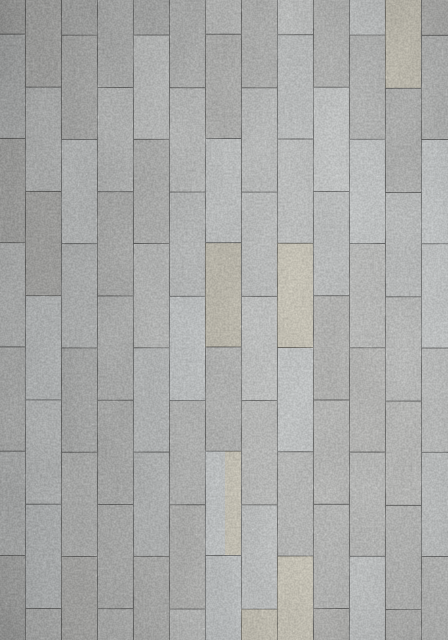
Reproduce this texture procedurally as a WebGL 2 fragment shader.

```glsl
#version 300 es
precision highp float;

uniform vec2 u_resolution;
out vec4 fragColor;

// Lengths are fractions of the canvas height.
#define SLAB_SIZE vec2(0.05625, 0.1629)
#define SLAB_ORIGIN vec2(0.0397, 0.0485)
#define STAGGER 0.508
#define JOINT_WIDTH 0.0014
#define JOINT_DARKNESS 0.52
#define TONE_VARIATION 0.075
#define SAND_SHARE 0.11
#define GRAIN 0.075
#define VIGNETTE 0.30

const vec3 COOL_TINT = vec3(0.988, 1.004, 1.008);
const vec3 STONE_TINT = vec3(1.004, 1.002, 0.988);
const vec3 SAND_TINT = vec3(1.025, 1.008, 0.945);

vec2 hash2(vec2 p) {
    vec3 q = fract(p.xyx * vec3(0.1031, 0.1030, 0.0973));
    q += dot(q, q.yzx + 33.33);
    return fract((q.xx + q.yz) * q.zy);
}

float cornerSlope(vec2 cell, vec2 offset) {
    float angle = 6.2832 * hash2(cell).x;
    return dot(vec2(cos(angle), sin(angle)), offset);
}

// Gradient noise, centred on zero.
float gradientNoise(vec2 p) {
    vec2 i = floor(p), f = p - i;
    vec2 w = f * f * f * (f * (f * 6.0 - 15.0) + 10.0);
    vec2 e = vec2(1.0, 0.0);
    float low = mix(cornerSlope(i, f), cornerSlope(i + e, f - e), w.x);
    float high = mix(cornerSlope(i + e.yx, f - e.yx), cornerSlope(i + 1.0, f - 1.0), w.x);
    return mix(low, high, w.y);
}

// Share of a pixel covered by a line at distance d.
float lineCoverage(float d, float width, float pixel) {
    float h = 0.5 * width;
    return max(min(d + 0.5 * pixel, h) - max(d - 0.5 * pixel, -h), 0.0) / pixel;
}

void main() {
    float pixel = 1.0 / u_resolution.y;
    vec2 p = gl_FragCoord.xy * pixel;
    vec2 uv = gl_FragCoord.xy / u_resolution;

    // Staggered columns of upright slabs
    vec2 grid = (p - SLAB_ORIGIN) / SLAB_SIZE;
    float column = floor(grid.x);
    grid.y -= STAGGER * mod(column, 2.0) + 0.012 * (hash2(vec2(column, 71.0)).x - 0.5);
    vec2 slab = floor(grid);
    vec2 local = grid - slab;
    vec2 edge = min(local, 1.0 - local) * SLAB_SIZE;

    // Tone and tint of each slab
    vec2 pick = hash2(slab + 17.0);
    vec2 kind = hash2(slab + 53.0);
    float tone = mix(0.643, 0.722, smoothstep(0.0, 0.75, uv.x));
    tone += TONE_VARIATION * (pick.x - 0.5);
    vec3 tint = mix(STONE_TINT, COOL_TINT, clamp(pick.x * 0.75 + pick.y * 0.4, 0.0, 1.0));
    float sand = step(kind.x, SAND_SHARE * smoothstep(0.25, 0.6, uv.x));
    tint = mix(tint, SAND_TINT, sand);

    // Stone grain, pale flecks and soft stains, shifted per slab
    vec2 stone = p + 3.0 * pick;
    float fine = gradientNoise(stone * 330.0);
    float coarse = gradientNoise(stone * 155.0 + 9.0);
    tone += GRAIN * (fine + 0.5 * coarse);
    tone += 0.05 * smoothstep(0.42, 0.65, gradientNoise(stone * 240.0 + 31.0));
    tone += 0.022 * gradientNoise(stone * vec2(24.0, 14.0));
    tone += 0.018 * gradientNoise(p * 5.0 + 4.0);

    // Light falling off towards the corners
    vec2 centred = uv - 0.5;
    float radius2 = dot(centred, centred);
    tone -= VIGNETTE * radius2 * radius2;

    // Pale chipped edges beside the joints
    float nearEdge = 1.0 - smoothstep(0.001, 0.0035, min(edge.x, edge.y));
    float chips = smoothstep(0.25, 0.55, gradientNoise(p * 95.0 + 12.0));
    tone += 0.06 * nearEdge * chips;

    // Thin dark joints of uneven strength
    float upright = lineCoverage(edge.x, JOINT_WIDTH, pixel);
    float level = lineCoverage(edge.y, JOINT_WIDTH, pixel);
    float wear = 0.85 + 0.5 * gradientNoise(p * vec2(18.0, 30.0) + 6.0);
    float joint = max(upright * 0.9, level) * clamp(wear, 0.4, 1.0);
    vec3 color = tone * tint * (1.0 - JOINT_DARKNESS * joint);

    fragColor = vec4(clamp(color, 0.0, 1.0), 1.0);
}
```
